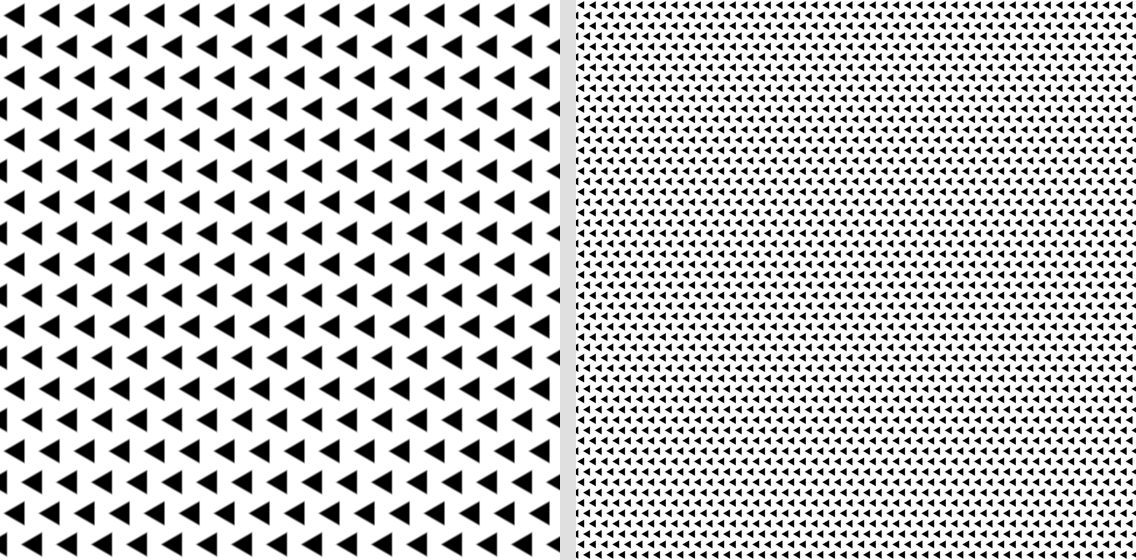
Left: one tile. Right: repeated 3 by 3.
Give the GLSL for this pattern, as a WebGL 1 fragment shader.

```glsl
precision highp float;
// Staggered rows of soft-edged black triangles pointing left on white.

uniform vec2 u_resolution;

#define COLUMNS 16.0
#define ROWS 18.0            // even, so the stagger wraps
#define INRADIUS 0.0123      // triangle centre to each side
#define CENTRE_SHIFT 0.0002  // triangle centre from the cell centre
#define SLANT_SOFTNESS 0.0026
#define BACK_SOFTNESS 0.0021
#define INK vec3(0.0)
#define PAPER vec3(1.0)

// Coverage of the half-plane on the negative side of a line.
float softSide(float signedDistance, float softness) {
  return 1.0 - smoothstep(-softness, softness, signedDistance);
}

// Equilateral triangle pointing left; the product of sides blunts its corners.
float leftTriangle(vec2 p, float pixel) {
  float slant = dot(vec2(-p.x, abs(p.y)), vec2(0.5, 0.8660254)) - INRADIUS;
  float otherSlant = dot(vec2(-p.x, -abs(p.y)), vec2(0.5, 0.8660254)) - INRADIUS;
  float back = p.x - INRADIUS;
  float slantSoftness = max(SLANT_SOFTNESS, 0.7 * pixel);
  float backSoftness = max(BACK_SOFTNESS, 0.7 * pixel);
  return softSide(slant, slantSoftness)
       * softSide(otherSlant, slantSoftness)
       * softSide(back, backSoftness);
}

void main() {
  vec2 uv = gl_FragCoord.xy / u_resolution;
  float pixel = 1.0 / min(u_resolution.x, u_resolution.y);

  // Brick grid: every other row, from the bottom one, moves half a column.
  vec2 grid = uv * vec2(COLUMNS, ROWS);
  grid.x += 0.5 * (1.0 - mod(floor(grid.y), 2.0));

  // Position in the cell, back in canvas units.
  vec2 p = (fract(grid) - 0.5) / vec2(COLUMNS, ROWS);
  p.x -= CENTRE_SHIFT;

  gl_FragColor = vec4(mix(PAPER, INK, leftTriangle(p, pixel)), 1.0);
}
```
